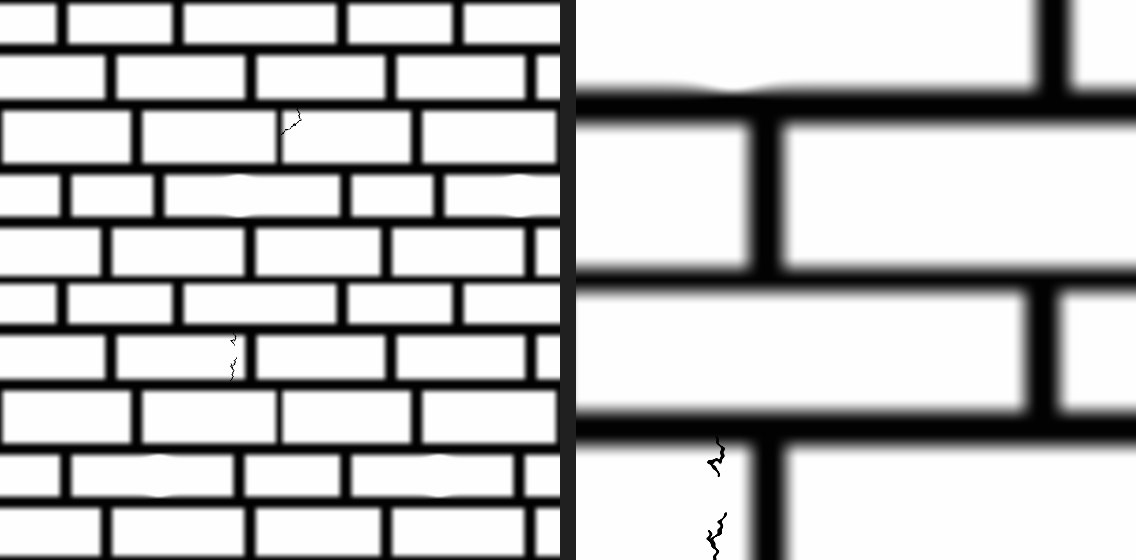
Left: the whole. Right: its middle third, enlarged.
This pattern is drawn by a WebGL 2 fragment shader. Its source:

```glsl
#version 300 es
precision highp float;

// Lengths are fractions of one tile
#define TILES 2.0
#define JOINT_HALF 0.0208
#define THIN_BED_HALF 0.0143
#define THIN_HEAD_HALF 0.0117
#define SOFTNESS 0.0160
#define CRACK_HALF 0.0019
#define CRACK_WOBBLE 0.0022
#define PATCH_WIDTH 0.040
#define BRICK_COLOR vec3(0.995)
#define MORTAR_COLOR vec3(0.008)

uniform vec2 u_resolution;
out vec4 fragColor;

const int COURSES = 5;
const int PATCHED_COURSE = 3;

// Bed joint heights, counted from the top of the tile
const float bedY[6] = float[6](0.0, 0.177, 0.375, 0.604, 0.794, 1.0);

// Two head joints in each course
const vec2 headX[5] = vec2[5](
    vec2(0.222, 0.636), vec2(0.396, 0.896), vec2(0.488, 0.9974),
    vec2(0.235, 0.568), vec2(0.380, 0.893));

// Second head joint of the patched course on alternate tiles
const float ALTERNATE_HEAD = 0.854;

// Three cracks of four corners each
const vec2 crackCorner[12] = vec2[12](
    vec2(1.063, 0.386), vec2(1.073, 0.430), vec2(1.031, 0.461), vec2(1.002, 0.479),
    vec2(0.836, 1.188), vec2(0.842, 1.212), vec2(0.826, 1.220), vec2(0.837, 1.232),
    vec2(0.844, 1.279), vec2(0.831, 1.310), vec2(0.833, 1.333), vec2(0.826, 1.362));

float wrapDistance(float x, float center) {
    return abs(fract(x - center + 0.5) - 0.5);
}

float softEdge(float dist, float halfWidth, float softness) {
    return smoothstep(halfWidth - softness, halfWidth + softness, dist);
}

float segmentDistance(vec2 p, vec2 a, vec2 b) {
    vec2 ap = p - a, ab = b - a;
    return length(ap - ab * clamp(dot(ap, ab) / dot(ab, ab), 0.0, 1.0));
}

float bedHalfWidth(int bed) {
    return bed % COURSES == 0 ? THIN_BED_HALF : JOINT_HALF;
}

// 0 in the mortar, 1 on the brick face
float brickMask(vec2 p, float pixel) {
    vec2 q = fract(p);
    int course = 0;
    for (int i = 1; i < COURSES; i++) course += int(step(bedY[i], q.y));

    vec2 heads = headX[course];
    float softness = max(SOFTNESS, pixel);
    float bedSoftness = softness;
    float patchAmount = 0.0;

    // One of two joints is filled in, leaving a crisper patch on the bed edges
    if (course == PATCHED_COURSE) {
        bool alternate = mod(floor(p.y), 2.0) > 0.5;
        float filled = alternate ? heads.y : ALTERNATE_HEAD;
        if (alternate) heads.y = ALTERNATE_HEAD;
        float offset = wrapDistance(q.x, filled) / PATCH_WIDTH;
        patchAmount = exp(-offset * offset);
        bedSoftness = max(mix(SOFTNESS, SOFTNESS * 0.5, patchAmount), pixel);
    }

    float shrink = 0.004 * patchAmount;
    float above = softEdge(q.y - bedY[course], bedHalfWidth(course) - shrink, bedSoftness);
    float below = softEdge(bedY[course + 1] - q.y, bedHalfWidth(course + 1) - shrink, bedSoftness);
    float secondHalf = course == 2 ? THIN_HEAD_HALF : JOINT_HALF;
    float first = softEdge(wrapDistance(q.x, heads.x), JOINT_HALF, softness);
    float second = softEdge(wrapDistance(q.x, heads.y), secondHalf, softness);
    return above * below * first * second;
}

// 1 on a hairline crack
float crackMask(vec2 p, float pixel) {
    // Layered sines make the lines jagged
    p += CRACK_WOBBLE * (sin(p.yx * 260.0) + 0.5 * sin(p.yx * 610.0 + 1.7));
    float dist = segmentDistance(p, vec2(0.824, 1.302), vec2(0.832, 1.322));
    for (int i = 0; i < 11; i++) {
        if (i % 4 == 3) continue;
        dist = min(dist, segmentDistance(p, crackCorner[i], crackCorner[i + 1]));
    }
    return 1.0 - smoothstep(CRACK_HALF - 0.5 * pixel, CRACK_HALF + 0.5 * pixel, dist);
}

void main() {
    vec2 uv = gl_FragCoord.xy / u_resolution;
    vec2 p = vec2(uv.x, 1.0 - uv.y) * TILES;
    float pixel = TILES / min(u_resolution.x, u_resolution.y);

    float face = brickMask(p, pixel) * (1.0 - crackMask(p, pixel));
    fragColor = vec4(mix(MORTAR_COLOR, BRICK_COLOR, face), 1.0);
}
```
